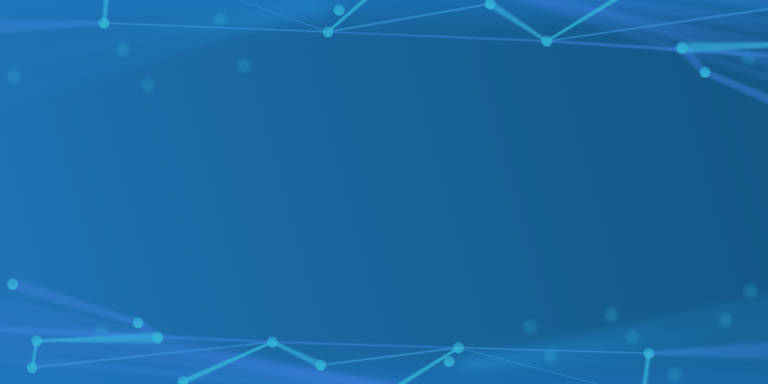
A Shadertoy shader for this background:

```glsl
#define LEFT_BLUE vec3(0.125, 0.450, 0.710)
#define RIGHT_BLUE vec3(0.075, 0.345, 0.530)
#define EDGE_BLUE vec3(0.12, 0.47, 0.78)
#define VIOLET vec3(0.24, 0.48, 0.86)
#define TEAL vec3(0.20, 0.72, 0.85)
#define HAZE_BLUE vec3(0.13, 0.53, 0.80)
#define NODE_RADIUS 0.014
#define STRANDS 9
#define DOTTED_NODES 11

// Network layout: x runs 0..2, y runs down from the top edge
const vec2 nodes[16] = vec2[](
    vec2(0.271, 0.060), vec2(0.854, 0.083), vec2(1.424, 0.107), vec2(1.836, 0.188),
    vec2(1.776, 0.125), vec2(1.276, 0.010), vec2(2.146, 0.112), vec2(1.698, -0.06),
    vec2(2.160, 0.000), vec2(2.220, 0.350), vec2(0.883, 0.026), vec2(0.285, -0.08),
    vec2(-0.16, 0.072), vec2(1.030, -0.07), vec2(0.400, -0.08), vec2(2.260, 0.160));

const ivec2 links[15] = ivec2[](
    ivec2(0, 1), ivec2(12, 0), ivec2(0, 11), ivec2(1, 2), ivec2(1, 5),
    ivec2(1, 13), ivec2(1, 14), ivec2(5, 2), ivec2(2, 7), ivec2(2, 8),
    ivec2(2, 15), ivec2(4, 3), ivec2(4, 6), ivec2(6, 8), ivec2(3, 9));

// Start half-width, end half-width, tint from violet to teal
const vec3 styles[15] = vec3[](
    vec3(0.002, 0.002, 0.4), vec3(0.024, 0.005, 0.15), vec3(0.005, 0.006, 0.9),
    vec3(0.002, 0.003, 0.1), vec3(0.0025, 0.0025, 0.5), vec3(0.003, 0.006, 1.0),
    vec3(0.001, 0.001, 0.4), vec3(0.009, 0.004, 0.8), vec3(0.003, 0.007, 1.0),
    vec3(0.002, 0.003, 0.4), vec3(0.003, 0.008, 0.1), vec3(0.012, 0.010, 0.0),
    vec3(0.013, 0.003, 0.9), vec3(0.004, 0.004, 0.9), vec3(0.008, 0.016, 0.1));

const vec2 softDots[8] = vec2[](
    vec2(0.036, 0.20), vec2(0.32, 0.13), vec2(0.385, 0.222), vec2(0.573, 0.05),
    vec2(-0.04, 0.32), vec2(0.635, 0.17), vec2(1.95, 0.152), vec2(0.19, -0.03));

float hash(float n) {
    return fract(sin(n * 12.9898) * 43758.545);
}

// The lower network is a smaller, half-turned copy of the upper one
vec2 place(vec2 p, bool lower) {
    return lower ? vec2(1.920, 0.957) - p * vec2(0.85, 0.62) : p;
}

// Distance to a segment, and the position along it
vec2 segment(vec2 p, vec2 a, vec2 b) {
    vec2 ab = b - a;
    float t = clamp(dot(p - a, ab) / dot(ab, ab), 0.0, 1.0);
    return vec2(length(p - a - ab * t), t);
}

float softLine(vec2 p, vec2 a, vec2 b, float width) {
    float d = segment(p, a, b).x / width;
    return exp(-d * d);
}

vec3 drawHaze(vec3 color, vec2 p, bool lower) {
    for (int i = 0; i < STRANDS; i++) {
        float n = float(i), h = hash(n + 1.0), k = hash(n + 21.0);
        vec2 a = place(vec2(-0.2, 0.02 + 0.038 * n), lower);
        vec2 b = place(vec2(0.80 + 0.2 * k, -0.01 + 0.06 * h), lower);
        color = mix(color, HAZE_BLUE, 0.12 * softLine(p, a, b, 0.014 + 0.014 * h));
        a = place(vec2(2.35, 0.04 + 0.034 * n), lower);
        b = place(vec2(1.0 + 0.4 * k, -0.11 + 0.05 * h), lower);
        color = mix(color, mix(VIOLET, HAZE_BLUE, k), 0.25 * softLine(p, a, b, 0.012));
    }
    for (int i = 0; i < 8; i++) {
        float d = length(p - place(softDots[i], lower));
        color = mix(color, TEAL, 0.24 * (1.0 - smoothstep(0.008, 0.026, d)));
    }
    return color;
}

vec3 drawNetwork(vec3 color, vec2 p, bool lower, float pixel) {
    for (int i = 0; i < 15; i++) {
        vec2 s = segment(p, place(nodes[links[i].x], lower), place(nodes[links[i].y], lower));
        float width = mix(styles[i].x, styles[i].y, s.y);
        float feather = 0.7 * pixel + 0.5 * width;
        float cover = 1.0 - smoothstep(width - feather, width + feather, s.x);
        float opacity = mix(0.65, 0.90, styles[i].z) / (1.0 + 32.0 * width);
        color = mix(color, mix(VIOLET, TEAL, styles[i].z), cover * opacity);
    }
    // Node beads with a bright rim on one side
    for (int i = 0; i < DOTTED_NODES; i++) {
        vec2 offset = p - place(nodes[i], lower);
        float d = length(offset);
        float bead = 1.0 - smoothstep(NODE_RADIUS - pixel, NODE_RADIUS + pixel, d);
        float shine = clamp(0.5 + 0.5 * offset.y / NODE_RADIUS, 0.0, 1.0);
        color = mix(color, TEAL, bead * (0.55 + 0.35 * shine));
    }
    return color;
}

void mainImage(out vec4 fragColor, in vec2 fragCoord) {
    vec2 uv = fragCoord / iResolution.xy;
    vec2 p = vec2(2.0 * uv.x, 1.0 - uv.y);
    float pixel = 1.0 / iResolution.y;

    // Diagonal gradient with a glow at the top and bottom edges
    float slope = clamp(uv.x + 0.14 * (uv.y - 0.5), 0.0, 1.0);
    vec3 color = mix(LEFT_BLUE, RIGHT_BLUE, pow(slope, 0.8));
    float edge = min(uv.y, 1.0 - uv.y) / 0.055;
    color = mix(color, EDGE_BLUE, 0.50 * exp(-edge * edge));

    color = drawHaze(color, p, false);
    color = drawHaze(color, p, true);
    color = drawNetwork(color, p, false, pixel);
    color = drawNetwork(color, p, true, pixel);
    fragColor = vec4(color, 1.0);
}
```
